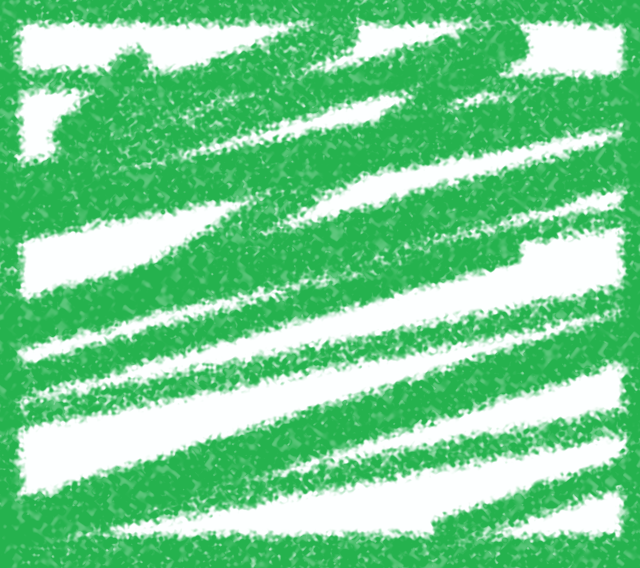
Reproduce this pattern procedurally as a Shadertoy shader.

```glsl
const vec3 PAPER = vec3(0.992, 1.0, 1.0);
const vec3 CRAYON = vec3(0.145, 0.698, 0.306);
const float GRAIN_SCALE = 150.0;   // grains per canvas height
const float GRAIN_CONTRAST = 1.05;
const float GRAIN_SOFTNESS = 0.36;
const float EDGE_WIDTH = 0.027;    // worn rim of a stroke
const float EDGE_SPREAD = 0.57;    // part of the rim outside the stroke
const float WOBBLE_SCALE = 24.0;
const float WOBBLE = 0.005;
const float WEAR_SCALE = 110.0;    // faint pale flecks in solid wax
const float WEAR = 0.26;
const vec4 BORDER = vec4(0.034, 0.030, 0.041, 0.056); // left, right, top, bottom
const float BORDER_PRESSURE = 0.89;
const mat2 GRAIN_TURN = mat2(0.80, 0.60, -0.60, 0.80);

// Full-width sweeps: left height, right height, half width, pressure
const int SWEEPS = 6;
const vec4 SWEEP[SWEEPS] = vec4[](
    vec4(0.618, 0.827, 0.044, 0.92),
    vec4(0.420, 0.721, 0.041, 0.94),
    vec4(0.422, 0.626, 0.019, 0.75),
    vec4(0.260, 0.479, 0.022, 0.77),
    vec4(0.065, 0.413, 0.040, 0.95),
    vec4(0.054, 0.262, 0.022, 0.77));

// Shorter scribbles: start and end, then half width and pressure
const int SCRIBBLES = 8;
const vec4 SCRIBBLE[SCRIBBLES] = vec4[](
    vec4(0.00, 0.318, 0.89, 0.562),
    vec4(0.79, 0.066, 1.13, 0.179),
    vec4(0.00, 0.859, 1.13, 0.848),
    vec4(0.13, 0.770, 0.235, 0.89),
    vec4(0.13, 0.760, 0.59, 0.937),
    vec4(0.03, 0.675, 0.89, 0.934),
    vec4(0.18, 0.450, 0.63, 0.721),
    vec4(0.70, 0.780, 0.90, 0.920));
const vec2 NIB[SCRIBBLES] = vec2[](
    vec2(0.026, 0.94), vec2(0.024, 0.90), vec2(0.019, 0.75), vec2(0.025, 0.86),
    vec2(0.037, 0.81), vec2(0.032, 0.84), vec2(0.030, 0.78), vec2(0.030, 0.84));

float hash(vec2 p) {
    return fract(sin(dot(p, vec2(127.1, 311.7))) * 43758.5453);
}

float noise(vec2 p) {
    vec2 cell = floor(p), f = fract(p);
    f = f * f * (3.0 - 2.0 * f);
    return mix(mix(hash(cell), hash(cell + vec2(1, 0)), f.x),
               mix(hash(cell + vec2(0, 1)), hash(cell + vec2(1, 1)), f.x), f.y);
}

// Two turned layers hide the lattice of the noise
float paperGrain(vec2 p, float seed) {
    vec2 q = p * GRAIN_SCALE + seed * 19.7;
    float layers = 0.5 * (noise(GRAIN_TURN * q) + noise(q * GRAIN_TURN * 1.13 + 41.0));
    return 0.5 + GRAIN_CONTRAST * (layers - 0.5);
}

float segmentDistance(vec2 p, vec2 a, vec2 b) {
    vec2 ap = p - a, ab = b - a;
    return length(ap - ab * clamp(dot(ap, ab) / dot(ab, ab), 0.0, 1.0));
}

// Wax left on the paper at a given depth inside a stroke
float wax(vec2 p, float depth, float pressure, float seed) {
    depth += WOBBLE * (noise(p * WOBBLE_SCALE + seed * 7.3) - 0.5);
    float rim = clamp(depth / EDGE_WIDTH + EDGE_SPREAD, 0.0, 1.0);
    float grain = paperGrain(p, seed);
    float cover = smoothstep(grain - GRAIN_SOFTNESS, grain + GRAIN_SOFTNESS, rim * pressure);
    return cover * smoothstep(0.0, 0.4, rim);
}

void mainImage(out vec4 fragColor, in vec2 fragCoord) {
    vec2 p = fragCoord / iResolution.y;
    float aspect = iResolution.x / iResolution.y;
    float bare = 1.0; // share of paper still uncovered

    // Scrubbed border
    vec2 sides = BORDER.xy - vec2(p.x, aspect - p.x);
    vec2 ends = BORDER.zw - vec2(1.0 - p.y, p.y);
    bare *= 1.0 - wax(p, max(sides.x, sides.y), BORDER_PRESSURE, 1.0);
    bare *= 1.0 - wax(p, max(ends.x, ends.y), BORDER_PRESSURE, 2.0);

    // Long zigzag sweeps
    for (int i = 0; i < SWEEPS; i++) {
        vec4 s = SWEEP[i];
        float d = segmentDistance(p, vec2(0.0, s.x), vec2(aspect, s.y));
        bare *= 1.0 - wax(p, s.z - d, s.w, float(i) + 3.0);
    }

    // Tangle and partial strokes
    for (int i = 0; i < SCRIBBLES; i++) {
        float d = segmentDistance(p, SCRIBBLE[i].xy, SCRIBBLE[i].zw);
        bare *= 1.0 - wax(p, NIB[i].x - d, NIB[i].y, float(i) + 11.0);
    }

    // Faint wear keeps solid wax from looking flat
    float fleck = smoothstep(0.55, 1.0, noise(GRAIN_TURN * p * WEAR_SCALE));
    bare = max(bare, WEAR * fleck);

    fragColor = vec4(mix(CRAYON, PAPER, bare), 1.0);
}
```
